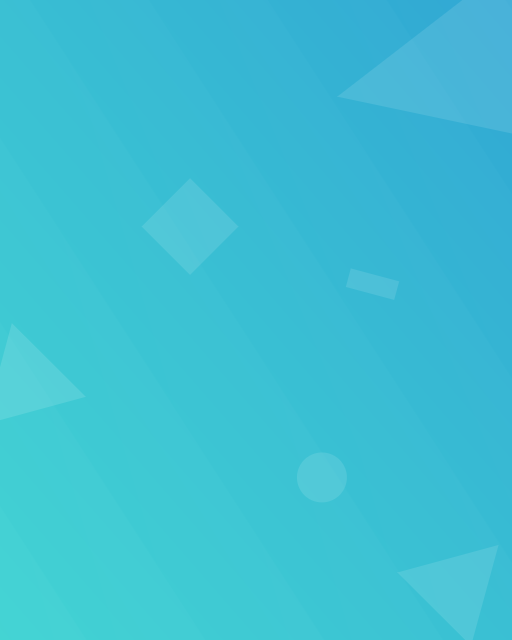
Give the GLSL for this background, as a Shadertoy shader.

```glsl
// A turquoise to blue diagonal gradient with faint slanted bands and a few
// translucent white shapes. Each shape is a signed distance turned into
// antialiased coverage; lengths are in units of the canvas height.

const vec3 TURQUOISE = vec3(0.270, 0.832, 0.830);
const vec3 CYAN      = vec3(0.228, 0.750, 0.828);
const vec3 BLUE      = vec3(0.192, 0.655, 0.830);
const vec3 WHITE     = vec3(1.0);

// Rotates p by the given angle in degrees
vec2 rotate(vec2 p, float degrees) {
    float a = radians(degrees);
    return vec2(p.x * cos(a) - p.y * sin(a), p.x * sin(a) + p.y * cos(a));
}

float circleDistance(vec2 p, vec2 center, float radius) {
    return length(p - center) - radius;
}

float boxDistance(vec2 p, vec2 center, vec2 halfSize, float degrees) {
    vec2 d = abs(rotate(p - center, -degrees)) - halfSize;
    return length(max(d, 0.0)) + min(max(d.x, d.y), 0.0);
}

// Signed distance to the line a-b, positive on its left side
float lineDistance(vec2 p, vec2 a, vec2 b) {
    vec2 along = normalize(b - a);
    return dot(p - a, vec2(-along.y, along.x));
}

// Corners run clockwise
float triangleDistance(vec2 p, vec2 a, vec2 b, vec2 c) {
    return max(lineDistance(p, a, b), max(lineDistance(p, b, c), lineDistance(p, c, a)));
}

// Blends a translucent white shape over the base colour
vec3 overlay(vec3 base, float dist, float opacity, float pixel) {
    float coverage = clamp(0.5 - dist / pixel, 0.0, 1.0);
    return mix(base, WHITE, opacity * coverage);
}

// Three-stop gradient from the lower left to the upper right corner
vec3 cornerGradient(vec2 uv) {
    float t = 0.5 * (uv.x + uv.y);
    vec3 lower = mix(TURQUOISE, CYAN, clamp(2.0 * t, 0.0, 1.0));
    return mix(lower, BLUE, clamp(2.0 * t - 1.0, 0.0, 1.0));
}

// Sawtooth ramp that brightens up to each slanted edge, then drops
float slantedBands(vec2 p, float pixel) {
    const float period = 0.156;
    float phase = fract((dot(p, vec2(0.84, 0.542)) - 0.115) / period);
    float soften = smoothstep(0.0, 2.0 * pixel / period, 1.0 - phase);
    return phase * soften - 0.5;
}

void mainImage(out vec4 fragColor, in vec2 fragCoord) {
    float pixel = 1.0 / iResolution.y;
    vec2 p = fragCoord * pixel;

    // Background
    vec3 color = cornerGradient(fragCoord / iResolution.xy);
    color += vec3(0.014, 0.006, 0.004) * slantedBands(p, pixel);

    // Triangles
    color = overlay(color, triangleDistance(p, vec2(0.527, 0.849),
        vec2(0.918, 1.151), vec2(1.072, 0.734)), 0.11, pixel);
    color = overlay(color, triangleDistance(p, vec2(0.0185, 0.495),
        vec2(0.134, 0.380), vec2(-0.024, 0.337)), 0.12, pixel);
    color = overlay(color, triangleDistance(p, vec2(0.621, 0.1055),
        vec2(0.779, 0.1485), vec2(0.736, -0.009)), 0.11, pixel);

    // Diamond, tilted bar and disc
    color = overlay(color, boxDistance(p, vec2(0.297, 0.646),
        vec2(0.0534), 45.0), 0.11, pixel);
    color = overlay(color, boxDistance(p, vec2(0.582, 0.556),
        vec2(0.0391, 0.015), -15.0), 0.11, pixel);
    color = overlay(color, circleDistance(p, vec2(0.503, 0.254), 0.039), 0.11, pixel);

    fragColor = vec4(color, 1.0);
}
```
